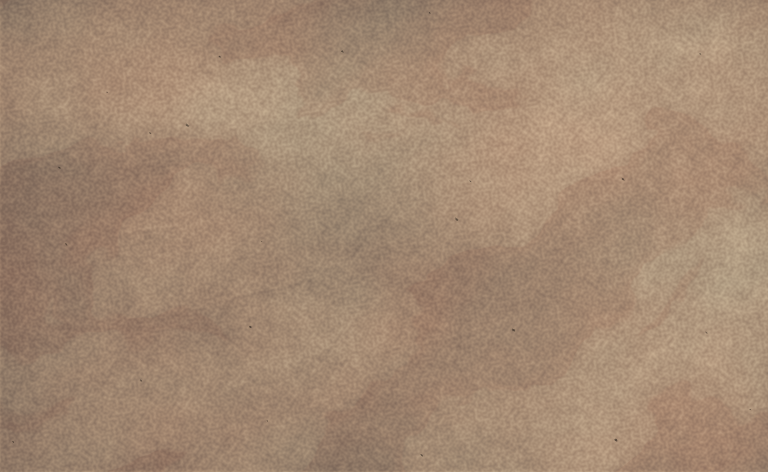
Give the GLSL for this texture, as a WebGL 2 fragment shader.

```glsl
#version 300 es
precision highp float;
// Aged tan paper: broad cloudy stains with soft tide lines over a slow light
// falloff, covered by fine fibre grain, a few faint slanted creases and specks.
// All layers add to one tone value, which a three-stop ramp turns into colour.

uniform vec2 u_resolution;
out vec4 outColor;

// Tunable values; lengths are in canvas heights
const vec3 SHADE_COLOR = vec3(0.550, 0.457, 0.388);
const vec3 PAPER_COLOR = vec3(0.652, 0.547, 0.453);
const vec3 LIGHT_COLOR = vec3(0.750, 0.650, 0.540);
const vec3 RUST_TINT = vec3(0.022, -0.010, -0.012);
const float BASE_TONE = 0.50;
const float STAIN_SCALE = 2.1;
const float STAIN_DEPTH = 0.50;
const float TIDE_DEPTH = 0.13;
const float MOTTLE_SCALE = 24.0;
const float MOTTLE_DEPTH = 0.16;
const float GRAIN_SCALE = 150.0;
const float GRAIN_DEPTH = 0.42;
const float SPECK_CELL = 0.085;
const float SPECK_SHARE = 0.13;
const float CREASE_SLOPE = 0.23;
const int CREASE_COUNT = 3;

// Integer hash giving two values in 0..1
vec2 hash2(vec2 cell) {
  uvec2 q = uvec2(ivec2(cell) + 32768);
  uint h = q.x * 1597334673u ^ q.y * 3812015801u;
  h = (h ^ (h >> 16)) * 2246822519u;
  h = (h ^ (h >> 13)) * 3266489917u;
  h ^= h >> 16;
  return vec2(h & 65535u, h >> 16) / 65535.0;
}

vec2 gradientAt(vec2 cell) {
  float angle = 6.28319 * hash2(cell).x;
  return vec2(cos(angle), sin(angle));
}

// Gradient noise, about -0.7..0.7
float gradientNoise(vec2 p) {
  vec2 i = floor(p), f = p - i;
  vec2 w = f * f * f * (f * (f * 6.0 - 15.0) + 10.0);
  vec2 e = vec2(1.0, 0.0);
  float low = mix(dot(gradientAt(i), f), dot(gradientAt(i + e), f - e), w.x);
  float high = mix(dot(gradientAt(i + e.yx), f - e.yx),
                   dot(gradientAt(i + 1.0), f - 1.0), w.x);
  return mix(low, high, w.y);
}

const mat2 TURN = mat2(0.8, 0.6, -0.6, 0.8);

float fbm(vec2 p) {
  float sum = 0.0, gain = 1.0;
  for (int i = 0; i < 5; i++) {
    sum += gain * gradientNoise(p);
    p = TURN * p * 2.03 + 17.3;
    gain *= 0.5;
  }
  return sum;
}

float glow(vec2 p, vec2 center, vec2 radius) {
  vec2 d = (p - center) / radius;
  return exp(-dot(d, d));
}

// Slow lightness changes across the sheet
float sheetLight(vec2 uv) {
  float light = 0.42 * (uv.x - 0.5);
  light += 0.30 * glow(uv, vec2(0.38, 0.78), vec2(0.24, 0.14));
  light += 0.12 * glow(uv, vec2(0.80, 0.55), vec2(0.16, 0.22));
  light -= 0.24 * glow(uv, vec2(0.52, 0.47), vec2(0.15, 0.13));
  light -= 0.20 * glow(uv, vec2(0.36, 0.25), vec2(0.15, 0.20));
  vec2 border = min(uv, 1.0 - uv);
  return light - 0.22 * exp(-border.x / 0.04) - 0.20 * exp(-border.y / 0.06);
}

// Thin raised folds: a light ridge beside its shadow
float creases(vec2 p, float pixel) {
  float sum = 0.0;
  for (int i = 0; i < CREASE_COUNT; i++) {
    float k = float(i) / float(CREASE_COUNT - 1);
    vec2 d = p - mix(vec2(0.25, 0.50), vec2(0.85, 0.27), k);
    float wobble = 0.012 * gradientNoise(p * 9.0 + 5.0 * k);
    float off = d.y - CREASE_SLOPE * d.x + wobble;
    float fade = exp(-pow(d.x / mix(0.11, 0.21, k), 4.0));
    float width = max(0.003, pixel);
    float ridge = exp(-pow(off / width, 2.0));
    float shadow = exp(-pow((off + 2.2 * width) / (1.5 * width), 2.0));
    sum += fade * (0.17 * ridge - 0.13 * shadow);
  }
  return sum * (0.6 + gradientNoise(p * 30.0));
}

// Sparse dark flecks, one candidate per cell
float specks(vec2 p, float pixel) {
  vec2 cell = floor(p / SPECK_CELL);
  vec2 pick = hash2(cell + 91.0);
  vec2 center = (cell + 0.2 + 0.6 * hash2(cell + 37.0)) * SPECK_CELL;
  float radius = mix(0.0012, 0.0036, pick.y * pick.y);
  vec2 d = TURN * (p - center) * vec2(1.0, 1.6);
  float dist = length(d) + 0.002 * gradientNoise(p * 260.0);
  return step(pick.x, SPECK_SHARE) * (1.0 - smoothstep(radius - pixel, radius + pixel, dist));
}

void main() {
  vec2 uv = gl_FragCoord.xy / u_resolution;
  vec2 p = gl_FragCoord.xy / u_resolution.y;
  float pixel = 1.0 / u_resolution.y;

  // Stains, stretched along the slanted direction of the folds
  vec2 q = vec2(p.x * 0.75, p.y - 0.18 * p.x) * STAIN_SCALE;
  vec2 warp = vec2(fbm(q + 3.7), fbm(q + 21.4));
  float stain = fbm(q + 0.45 * warp + 8.2);
  float tide = smoothstep(-0.03, 0.03, stain - 0.12) * exp(-4.0 * max(stain - 0.12, 0.0));

  // Paper texture
  float mottle = fbm(p * MOTTLE_SCALE + 4.0);
  vec2 g = TURN * p * GRAIN_SCALE;
  float grain = gradientNoise(g) + 0.5 * gradientNoise(g * 0.47 + 31.0);

  float tone = BASE_TONE + sheetLight(uv);
  tone -= STAIN_DEPTH * stain + TIDE_DEPTH * tide;
  tone += MOTTLE_DEPTH * mottle + GRAIN_DEPTH * grain + creases(p, pixel);

  // Worn pale rim on the left and bottom edges
  tone += 0.35 * exp(-min(p.x, p.y) / 0.003);

  float t = clamp(tone, -0.25, 1.2) * 2.0;
  vec3 color = t < 1.0 ? mix(SHADE_COLOR, PAPER_COLOR, t) : mix(PAPER_COLOR, LIGHT_COLOR, t - 1.0);
  color += RUST_TINT * (fbm(q * 1.3 + 50.0) + 0.5 * tide);
  color *= 1.0 - 0.45 * specks(p, pixel);
  outColor = vec4(color, 1.0);
}
```
